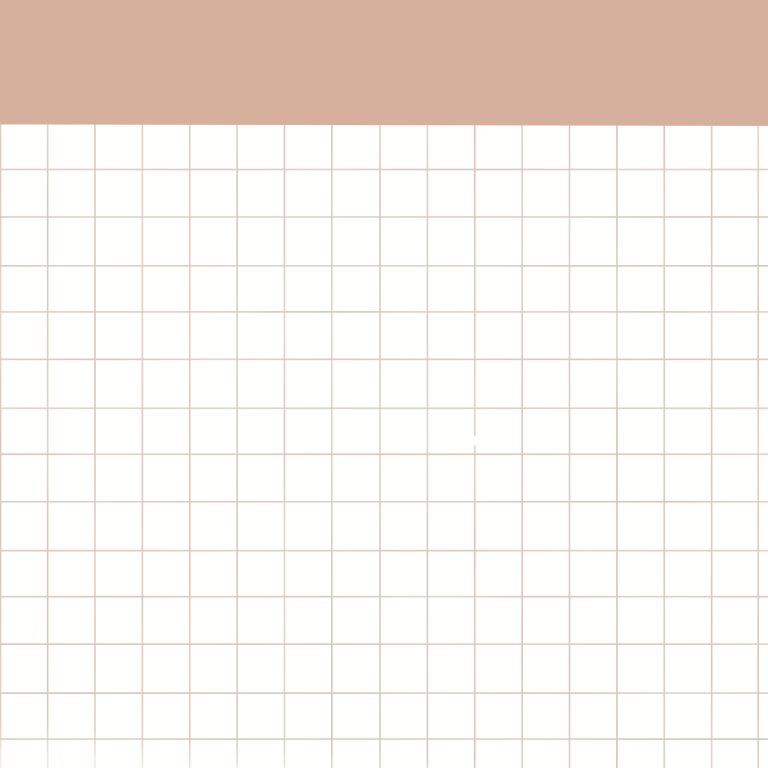
Give the GLSL for this pattern, as a Shadertoy shader.

```glsl
// Squared notebook paper under a flat clay-coloured header band.
// Thin rules come from rounding to the nearest grid line, with slight
// spacing drift and a value-noise tint that makes the ink look printed.

#define CELL vec2(0.06168, 0.06180)     // grid spacing
#define FIRST_RULE vec2(0.0007, 0.7793) // left column, top row
#define RULE_WIDTH 0.0022
#define ROW_DRIFT 0.0019                // extra drop of every third row
#define COLUMN_DRIFT 0.0007             // sideways shift of the halves
#define BAND_EDGE vec2(0.8381, 0.8360)  // band bottom at left and right
#define BAND_COLOR vec3(0.843, 0.690, 0.616)
#define PAPER_COLOR vec3(1.0, 1.0, 0.997)
#define INK_GREY vec3(0.835, 0.795, 0.765)
#define INK_ROSE vec3(0.875, 0.765, 0.735)

float hash(vec2 p) {
    vec3 q = fract(vec3(p.xyx) * 0.1031);
    q += dot(q, q.yzx + 33.33);
    return fract((q.x + q.y) * q.z);
}

float noise(vec2 p) {
    vec2 cell = floor(p), f = fract(p);
    f = f * f * (3.0 - 2.0 * f);
    float low = mix(hash(cell), hash(cell + vec2(1, 0)), f.x);
    float high = mix(hash(cell + vec2(0, 1)), hash(cell + vec2(1, 1)), f.x);
    return mix(low, high, f.y);
}

// Share of a pixel covered by a rule whose centre is d away
float coverage(float d, float pixel) {
    float upper = min(d + 0.5 * pixel, 0.5 * RULE_WIDTH);
    float lower = max(d - 0.5 * pixel, -0.5 * RULE_WIDTH);
    return clamp((upper - lower) / pixel, 0.0, 1.0);
}

// Lay one rule on the paper, with ink varying along its length
vec3 drawRule(vec3 base, float cover, float id, float along) {
    float tint = noise(vec2(along * 9.0, id * 3.0));
    float strength = mix(0.75, 1.0, noise(vec2(along * 7.0 + 40.0, id * 5.0)));
    return mix(base, mix(INK_GREY, INK_ROSE, tint), cover * strength);
}

void mainImage(out vec4 fragColor, in vec2 fragCoord) {
    vec2 uv = fragCoord / iResolution.xy;
    vec2 pixel = 1.0 / iResolution.xy;

    // Nearest column and row, counted from the left and from the top
    float column = round((uv.x - FIRST_RULE.x) / CELL.x);
    float row = round((FIRST_RULE.y - uv.y) / CELL.y);

    // Columns lean left in the first half and right in the second
    float lean = column > 7.5 && column < 15.5 ? 1.0 : -0.5;
    lean *= step(0.5, column);
    float columnX = FIRST_RULE.x + column * CELL.x + lean * COLUMN_DRIFT;
    float dropped = step(1.5, mod(row, 3.0));
    float rowY = FIRST_RULE.y - row * CELL.y - dropped * ROW_DRIFT;

    // Upright rules fade out towards the lower left corner
    float fade = mix(0.35, 1.0, smoothstep(0.0, 0.07, uv.y + 0.08 * uv.x));

    // A small gap in one upright rule
    float gap = smoothstep(0.004, 0.009, length(uv - vec2(0.618, 0.426)));

    vec3 color = PAPER_COLOR;
    color = drawRule(color, coverage(uv.x - columnX, pixel.x) * fade * gap,
                     column + 1.0, uv.y);
    color = drawRule(color, coverage(uv.y - rowY, pixel.y), row + 31.0, uv.x);

    // Header band with a barely sloping lower edge
    float edge = mix(BAND_EDGE.x, BAND_EDGE.y, uv.x);
    float band = clamp((uv.y - edge) / pixel.y + 0.5, 0.0, 1.0);
    color = mix(color, BAND_COLOR, band);

    fragColor = vec4(color, 1.0);
}
```
